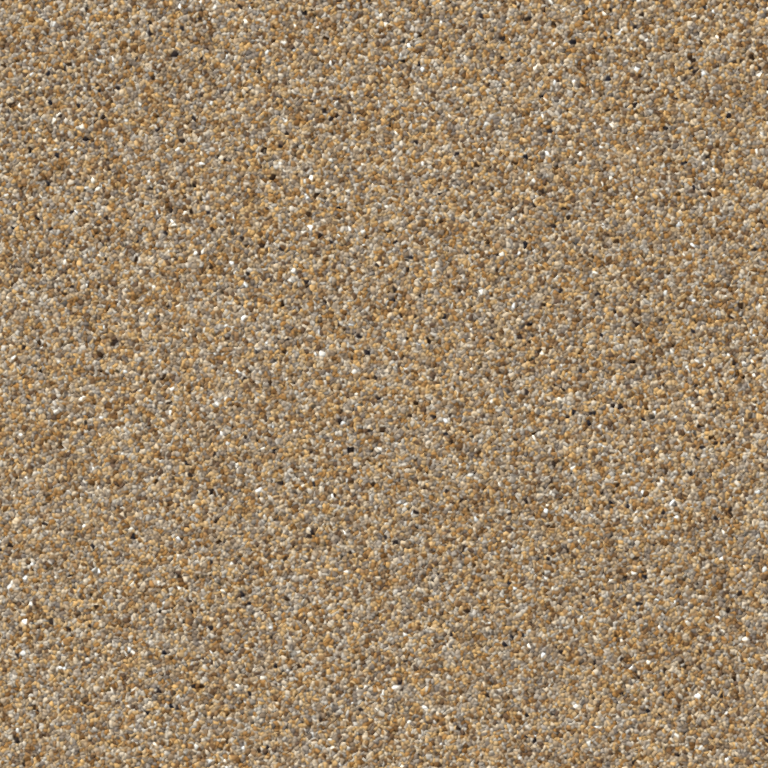
This texture is drawn by a Shadertoy shader. Its source:

```glsl
// Fine beach sand: soft, tightly packed tan, ochre and grey grains with shadowed gaps.

vec3 hash3(vec2 p) {
    vec3 q = fract(vec3(p.xyx) * vec3(0.1031, 0.1030, 0.0973));
    q += dot(q, q.yxz + 33.33);
    return fract((q.xxy + q.yzz) * q.zyx);
}

float valueNoise(vec2 p) {
    vec2 cell = floor(p), f = fract(p);
    f = f * f * (3.0 - 2.0 * f);
    return mix(mix(hash3(cell).x, hash3(cell + vec2(1, 0)).x, f.x),
               mix(hash3(cell + vec2(0, 1)).x, hash3(cell + vec2(1, 1)).x, f.x), f.y);
}

// Mineral colour of one grain, chosen by its share of the sand
vec3 grainColor(vec2 id) {
    vec3 rnd = hash3(id + 71.0);
    float pick = rnd.x;
    vec3 color = vec3(0.44, 0.34, 0.24);
    if (pick < 0.26) color = vec3(0.63, 0.56, 0.47);
    else if (pick < 0.44) color = vec3(0.59, 0.46, 0.31);
    else if (pick < 0.62) color = vec3(0.72, 0.60, 0.43);
    else if (pick < 0.79) color = vec3(0.74, 0.68, 0.59);
    else if (pick < 0.93) color = vec3(0.52, 0.45, 0.37);

    // Rare dark minerals and pale quartz
    if (rnd.y < 0.007) color = vec3(0.24, 0.20, 0.17);
    if (rnd.y > 0.991) color = vec3(0.90, 0.87, 0.81);

    // Warm to cool drift between grains
    return color + (rnd.z - 0.5) * vec3(0.06, 0.01, -0.06);
}

// Irregular grains of mixed size, lit from the upper left
vec3 sand(vec2 uv) {
    vec2 p = uv * 225.0;
    p += 0.9 * vec2(valueNoise(p * 0.8), valueNoise(p * 0.8 + 50.0));
    vec2 cell = floor(p), nearestId = cell, toCenter = vec2(0.0);
    float nearest = 9.0, second = 9.0;
    for (int y = -1; y <= 1; y++)
    for (int x = -1; x <= 1; x++) {
        vec2 id = cell + vec2(x, y);
        vec3 rnd = hash3(id);
        vec2 offset = id + rnd.xy - p;
        float d = length(offset) - 0.25 * rnd.z;
        if (d < nearest) {
            second = nearest;
            nearest = d;
            nearestId = id;
            toCenter = offset;
        } else {
            second = min(second, d);
        }
    }
    // Gap depth differs from grain to grain
    float body = smoothstep(0.0, 0.35, second - nearest);
    float gap = mix(0.95, 0.60, hash3(nearestId + 19.0).x);
    float light = dot(-toCenter, normalize(vec2(-0.6, 0.8)));
    return grainColor(nearestId) * (mix(gap, 1.11, body) + 0.42 * light);
}

void mainImage(out vec4 fragColor, in vec2 fragCoord) {
    vec2 uv = fragCoord / iResolution.y;

    // Tent filter of fixed canvas width softens the grain edges
    vec3 color = vec3(0.0);
    for (int y = -1; y <= 1; y++)
    for (int x = -1; x <= 1; x++) {
        float weight = float((2 - abs(x)) * (2 - abs(y))) / 16.0;
        color += sand(uv + vec2(x, y) * 0.0011) * weight;
    }

    // Crisp contrast around the mean sand tone
    vec3 meanTone = vec3(0.623, 0.538, 0.423);
    color = meanTone + (color - meanTone) * 1.15;

    // Faint clumps and broad undulation of the surface
    vec2 slanted = vec2(uv.x + uv.y * 0.5, uv.y - uv.x * 0.5);
    color *= 1.0 + 0.04 * (valueNoise(slanted * vec2(48.0, 65.0)) - 0.5)
                 + 0.03 * (valueNoise(slanted * 6.0 + 9.0) - 0.5);

    fragColor = vec4(clamp(color, 0.0, 1.0), 1.0);
}
```
